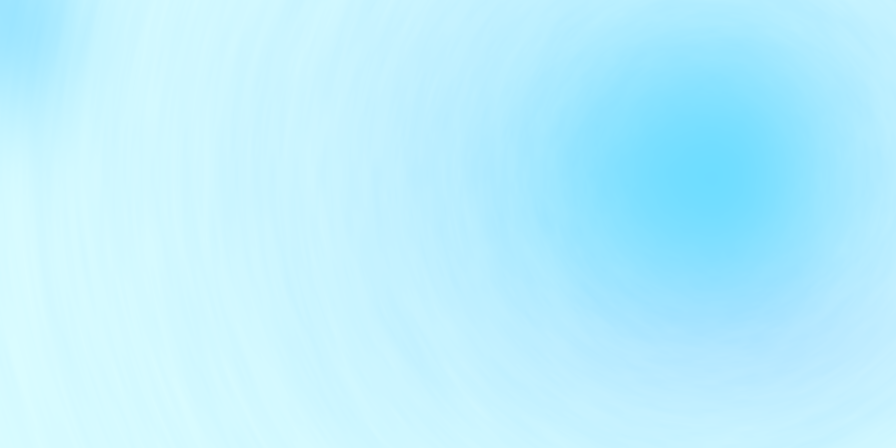
Give the GLSL for this background, as a Shadertoy shader.

```glsl
// Pale cyan background with a soft blue glow, a corner glow and brushed concentric ripples.

const float TAU = 6.2831853;
const vec3 PALE_CYAN = vec3(0.845, 0.985, 1.0);
const vec3 CORE_ABSORB = vec3(0.27, 0.05, 0.0);
const vec3 HALO_ABSORB = vec3(0.14, 0.07, 0.0);
const vec3 CORNER_ABSORB = vec3(0.23, 0.085, 0.0);
const vec3 VIOLET_ABSORB = vec3(0.0, 0.022, 0.0);
const vec3 RIPPLE_TINT = vec3(1.0, 0.45, 0.0);

float hash(vec2 p) {
    return fract(sin(dot(p, vec2(127.1, 311.7))) * 43758.5453);
}

// Value noise with crisp steps along y that repeats along x after whole cells
float wrappedNoise(vec2 p, float period) {
    vec2 cell = floor(p);
    vec2 f = fract(p);
    f.x = f.x * f.x * (3.0 - 2.0 * f.x);
    f.y = smoothstep(0.25, 0.75, f.y);
    float x0 = mod(cell.x, period);
    float x1 = mod(cell.x + 1.0, period);
    float low = mix(hash(vec2(x0, cell.y)), hash(vec2(x1, cell.y)), f.x);
    float high = mix(hash(vec2(x0, cell.y + 1.0)), hash(vec2(x1, cell.y + 1.0)), f.x);
    return mix(low, high, f.y);
}

// Bell-shaped falloff with a separate width per axis
float glow(vec2 offset, vec2 size) {
    vec2 q = offset / size;
    return exp(-dot(q, q));
}

// Arc-shaped streaks: long around the centre, thin along the radius
float ripples(vec2 offset) {
    float turn = atan(offset.y, offset.x) / TAU + 0.5;
    float radius = length(offset);
    float sum = 0.0;
    float weight = 0.4;
    float arcs = 12.0;
    float rings = 14.0;
    for (int i = 0; i < 4; i++) {
        sum += weight * (wrappedNoise(vec2(turn * arcs, radius * rings), arcs) - 0.5);
        weight *= 0.85;
        arcs *= 2.0;
        rings *= 2.0;
    }
    return sum;
}

void mainImage(out vec4 fragColor, in vec2 fragCoord) {
    // Canvas height is one unit; x is scaled to span two units
    vec2 p = fragCoord / iResolution.xy * vec2(2.0, 1.0);

    // Main glow, stretched towards the left
    vec2 offset = p - vec2(1.59, 0.61);
    vec2 stretched = offset * vec2(offset.x < 0.0 ? 0.82 : 1.15, 1.0);
    vec3 color = PALE_CYAN;
    color -= CORE_ABSORB * glow(stretched, vec2(0.31));
    color -= HALO_ABSORB * glow(stretched, vec2(0.78, 0.65));

    // Violet haze below the glow and the small corner glow
    color -= VIOLET_ABSORB * glow(p - vec2(1.65, 0.25), vec2(0.40, 0.18));
    color -= CORNER_ABSORB * glow(p - vec2(0.03, 0.97), vec2(0.16, 0.24));

    // Brushed ripples, calmer inside the core
    float strength = 0.045 * smoothstep(0.0, 0.45, length(offset));
    color += RIPPLE_TINT * strength * ripples(offset);

    fragColor = vec4(clamp(color, 0.0, 1.0), 1.0);
}
```
